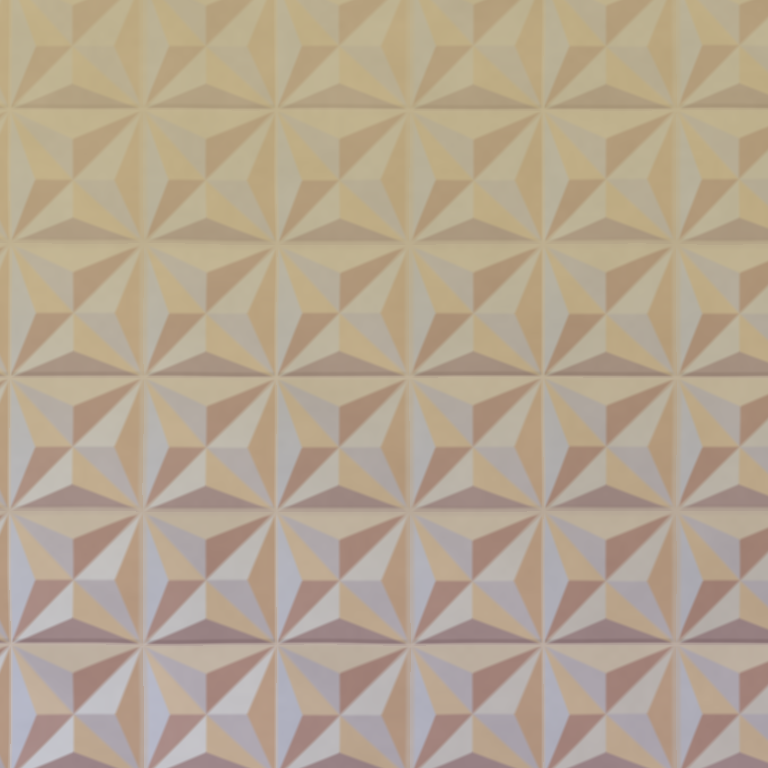
Reproduce this pattern procedurally as a Shadertoy shader.

```glsl
// Moulded plaster wall of four-pointed faceted stars in square cells, lit from one side.

#define REPEATS vec2(5.76, 5.745)   // cells across and up the canvas
#define ORIGIN  vec2(0.013, 0.160)  // a panel corner, in canvas units
#define CENTRE  vec2(0.472, 0.482)  // star centre inside a cell
#define VALLEY  0.59                // inner star vertex, centre = 0, cell side = 1
#define BEVEL   0.05                // softness of facet edges
#define SEAM    0.050               // half width of moulded seams, in cells
#define JOINT   0.022               // half width of joints between panels
#define PANEL   2.0                 // cells per panel side
#define WEAR    0.022               // strength of paint mottling
#define WOBBLE  0.014               // unevenness of the moulding

// Facet colours, named by the side each one faces
const vec3 FACE_DOWN_RIGHT = vec3(0.738, 0.712, 0.645);
const vec3 FACE_UP_LEFT    = vec3(0.660, 0.545, 0.460);
const vec3 FACE_UP_RIGHT   = vec3(0.695, 0.668, 0.640);
const vec3 FACE_DOWN_LEFT  = vec3(0.752, 0.672, 0.535);
const vec3 RIM_TOP         = vec3(0.755, 0.705, 0.600);
const vec3 RIM_LEFT        = vec3(0.705, 0.698, 0.680);
const vec3 RIM_RIGHT       = vec3(0.720, 0.618, 0.490);
const vec3 RIM_BOTTOM      = vec3(0.632, 0.552, 0.505);
const vec3 SEAM_COLOUR     = vec3(0.735, 0.680, 0.590);
const vec3 HAZE            = vec3(0.750, 0.690, 0.540);

float hash(vec2 p) {
    vec3 q = fract(vec3(p.xyx) * 0.1031);
    q += dot(q, q.yzx + 33.33);
    return fract((q.x + q.y) * q.z);
}

float noise(vec2 p) {
    vec2 i = floor(p), f = fract(p);
    f = f * f * (3.0 - 2.0 * f);
    return mix(mix(hash(i), hash(i + vec2(1, 0)), f.x),
               mix(hash(i + vec2(0, 1)), hash(i + vec2(1, 1)), f.x), f.y);
}

float edge(float x, float w) { return smoothstep(-w, w, x); }

// Colour of the star and its four rim triangles; n runs from -1 to 1 over a cell.
// The alpha channel marks the facets that catch the light.
vec4 starRelief(vec2 n, float w) {
    vec2 q = abs(n);
    float longSide = max(q.x, q.y), shortSide = min(q.x, q.y);
    float right = edge(n.x - n.y, w), upper = edge(n.x + n.y, w);
    float rising = edge(sign(n.x * n.y) * shortSide, w * 0.7);
    float rim = edge(longSide - mix(VALLEY, 1.0, shortSide), w * 0.7);

    vec3 arms = mix(mix(FACE_DOWN_LEFT, FACE_UP_RIGHT, upper),
                    mix(FACE_UP_LEFT, FACE_DOWN_RIGHT, right), rising);
    vec3 rims = mix(mix(RIM_LEFT, RIM_TOP, upper),
                    mix(RIM_BOTTOM, RIM_RIGHT, upper), right);
    vec3 col = mix(arms, rims, rim);

    // Rounded ridges and blurred points
    float ridge = 1.0 - smoothstep(0.0, 0.07, longSide - shortSide);
    col = mix(col, SEAM_COLOUR, ridge * mix(0.12, 0.5, smoothstep(0.6, 1.0, longSide)));
    return vec4(col, rising * right * (1.0 - rim));
}

void mainImage(out vec4 fragColor, in vec2 fragCoord) {
    vec2 uv = fragCoord / iResolution.y;
    float pixel = REPEATS.y / iResolution.y;

    // Cell grid with slightly uneven moulding
    vec2 grid = (uv - ORIGIN) * REPEATS;
    grid += WOBBLE * (vec2(noise(grid * 1.7), noise(grid * 1.7 + 37.0)) - 0.5);
    vec2 cell = floor(grid);
    vec2 d = fract(grid) - CENTRE;
    vec2 n = d / mix(CENTRE, 1.0 - CENTRE, step(0.0, d));
    vec4 relief = starRelief(n, max(BEVEL, 2.0 * pixel));
    vec3 col = relief.rgb + 0.02 * (hash(cell + 50.0) - 0.5);

    // Soft seams inside panels, crisp joints between them
    vec2 line = round(grid);
    vec2 offset = grid - line;
    vec2 joint = 1.0 - step(0.5, mod(line, PANEL));
    vec2 width = max(mix(vec2(SEAM), vec2(JOINT), joint), 1.5 * pixel);
    vec2 band = 1.0 - smoothstep(width * 0.2, width, abs(offset));
    float crease = 1.0 - smoothstep(0.0, 0.02 + pixel, abs(offset.y - 0.03));
    col -= 0.05 * crease * mix(0.5, 1.0, joint.y);
    col = mix(col, SEAM_COLOUR + 0.02 * joint.x, 0.75 * band.x);
    col = mix(col, SEAM_COLOUR + 0.02 * joint.y, 0.75 * band.y);

    // Warm haze flattens the top, cool light deepens the bottom
    float height = smoothstep(0.15, 1.0, uv.y);
    float contrast = mix(1.12, 0.48, height) - 0.12 * height * (1.0 - uv.x);
    col = mix(HAZE, col, contrast);
    col += mix(vec3(-0.008, -0.012, 0.035), vec3(0.006, 0.006, -0.008), smoothstep(0.0, 0.8, uv.y));
    col -= 0.025 * uv.x * (1.0 - 0.5 * uv.y);

    // Glossy highlights low on the left
    float gloss = max(0.0, 1.0 - length(uv * vec2(1.2, 1.6)));
    float sheen = max(relief.a, 0.5 * edge(-n.x - abs(n.y), 0.1));
    col += vec3(0.05, 0.08, 0.12) * gloss * sheen;

    // Mottled paint
    float mottle = 0.6 * noise(uv * 23.0) + 0.4 * noise(uv * 90.0);
    col += WEAR * (mottle - 0.5);

    fragColor = vec4(clamp(col, 0.0, 1.0), 1.0);
}
```
